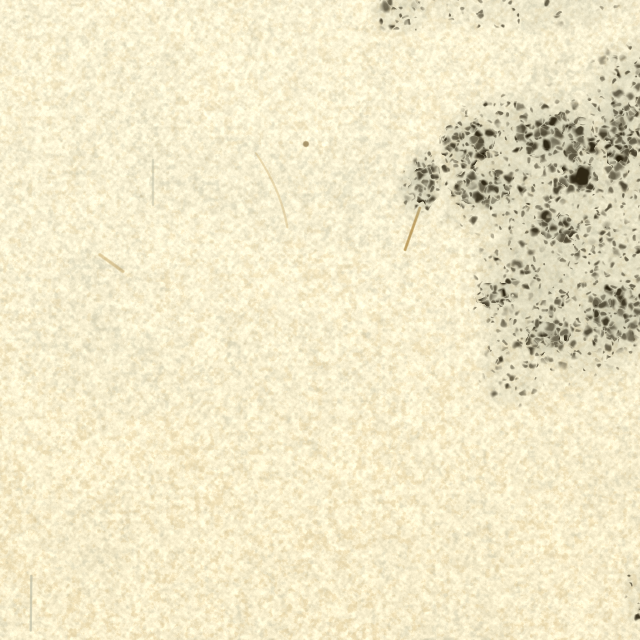
Give the GLSL for this texture, as a WebGL 2 fragment shader.

```glsl
#version 300 es
precision highp float;
// Cream paper with a fibrous mottle, a few loose hairs and a worn patch of ink.
// Layered value noise makes the paper; soft ellipses set the ink density, which
// decides where the jittered, warped specks of three cell grids appear.

uniform vec2 u_resolution;
out vec4 outColor;

const vec3 CREAM = vec3(0.988, 0.956, 0.838);
const vec3 TAN = vec3(0.84, 0.74, 0.53);
const vec3 GREY = vec3(0.74, 0.74, 0.65);
const vec3 INK = vec3(0.15, 0.12, 0.05);
const vec3 HAIR = vec3(0.68, 0.53, 0.25);

float hash(vec2 p) {
    vec3 q = fract(vec3(p.xyx) * 0.1031);
    q += dot(q, q.yzx + 33.33);
    return fract((q.x + q.y) * q.z);
}

float noise(vec2 p) {
    vec2 i = floor(p), f = fract(p);
    f = f * f * (3.0 - 2.0 * f);
    return mix(mix(hash(i), hash(i + vec2(1, 0)), f.x),
               mix(hash(i + vec2(0, 1)), hash(i + vec2(1, 1)), f.x), f.y);
}

float fbm(vec2 p) {
    float sum = 0.0, amp = 0.5;
    for (int i = 0; i < 4; i++) {
        sum += amp * noise(p);
        p = mat2(1.6, 1.2, -1.2, 1.6) * p + 17.3;
        amp *= 0.5;
    }
    return sum / 0.9375;
}

// Soft ellipse: 1 inside, fading to 0 past its rim
float patchMask(vec2 p, vec2 center, vec2 radius) {
    return smoothstep(1.25, 0.6, length((p - center) / radius));
}

float hair(vec2 p, vec2 a, vec2 b, float width) {
    vec2 d = b - a;
    float t = clamp(dot(p - a, d) / dot(d, d), 0.0, 1.0);
    return smoothstep(width, 0.2 * width, length(p - a - d * t));
}

// Overall reach of the ink, also used for its grey haze
float inkReach(vec2 p) {
    float m = patchMask(p, vec2(0.83, 0.735), vec2(0.155, 0.125));
    m = max(m, patchMask(p, vec2(0.90, 0.55), vec2(0.165, 0.145)));
    m = max(m, patchMask(p, vec2(0.99, 0.79), vec2(0.075, 0.15)));
    m = max(m, patchMask(p, vec2(0.66, 0.715), vec2(0.033, 0.05)));
    m = max(m, 0.6 * patchMask(p, vec2(0.80, 0.42), vec2(0.055, 0.06)));
    m = max(m, 0.7 * patchMask(p, vec2(0.62, 0.985), vec2(0.045, 0.04)));
    m = max(m, 0.5 * patchMask(p, vec2(0.83, 1.0), vec2(0.17, 0.05)));
    return max(m, 0.5 * patchMask(p, vec2(1.0, 0.07), vec2(0.025, 0.05)));
}

// Places where specks crowd together
float inkClumps(vec2 p) {
    float m = patchMask(p, vec2(0.728, 0.78), vec2(0.043, 0.035));
    m = max(m, patchMask(p, vec2(0.752, 0.705), vec2(0.045, 0.032)));
    m = max(m, patchMask(p, vec2(0.868, 0.785), vec2(0.065, 0.036)));
    m = max(m, patchMask(p, vec2(0.907, 0.725), vec2(0.030, 0.026)));
    m = max(m, patchMask(p, vec2(0.662, 0.715), vec2(0.021, 0.034)));
    m = max(m, patchMask(p, vec2(0.968, 0.79), vec2(0.024, 0.06)));
    m = max(m, patchMask(p, vec2(0.87, 0.645), vec2(0.034, 0.018)));
    m = max(m, patchMask(p, vec2(0.965, 0.51), vec2(0.050, 0.048)));
    m = max(m, patchMask(p, vec2(0.775, 0.54), vec2(0.028, 0.022)));
    return max(m, patchMask(p, vec2(0.855, 0.475), vec2(0.034, 0.025)));
}

// Strongest speck of a jittered grid; each cell is filled with chance density
float specks(vec2 p, float cells, float density, float size, float seed) {
    vec2 g = p * cells, home = floor(g);
    float ink = 0.0;
    for (int y = -1; y <= 1; y++)
    for (int x = -1; x <= 1; x++) {
        vec2 id = home + vec2(x, y), key = id + seed;
        vec2 spot = id + vec2(hash(key + 11.0), hash(key + 47.0));
        float radius = size * (0.55 + 0.65 * hash(key + 83.0));
        float shape = smoothstep(radius + 0.26, radius - 0.22, length(g - spot));
        float present = smoothstep(0.0, 0.08, density - hash(key));
        ink = max(ink, shape * present * (0.5 + 0.5 * hash(key + 29.0)));
    }
    return ink;
}

void main() {
    vec2 p = gl_FragCoord.xy / u_resolution;

    // Paper: broad blotches, fine grain and two slanted fibre weaves
    float broad = fbm(p * 7.0), grain = fbm(p * 190.0);
    vec2 slant = mat2(0.8, 0.6, -0.6, 0.8) * p;
    float weave = 0.5 * (noise(slant * vec2(260, 95)) + noise(slant.yx * vec2(280, 105) + 40.0));
    vec3 color = CREAM + 0.17 * (grain - 0.5) + 0.10 * (weave - 0.5) + 0.05 * (broad - 0.5);
    color -= vec3(0.006, 0.014, 0.026) * smoothstep(0.7, 0.1, p.y);
    float warm = smoothstep(0.48, 0.85, fbm(p * 130.0 + 60.0) + 0.3 * (broad - 0.5));
    float cool = smoothstep(0.54, 0.88, fbm(p * 115.0 + 130.0) + 0.3 * (0.5 - broad));
    color = mix(color, TAN, warm * mix(0.42, 0.26, p.y));
    color = mix(color, GREY, 0.32 * cool);

    // Loose hairs, one of them bent into an arc
    vec2 bend = p + vec2(2.2 * (p.y - 0.65) * (p.y - 0.65), 0.0);
    color = mix(color, HAIR, 0.75 * hair(p, vec2(0.633, 0.61), vec2(0.656, 0.675), 0.0035));
    color = mix(color, TAN, 0.5 * hair(bend, vec2(0.449, 0.645), vec2(0.427, 0.76), 0.003));
    color = mix(color, GREY, 0.5 * hair(p, vec2(0.239, 0.68), vec2(0.239, 0.75), 0.003));
    color = mix(color, HAIR, 0.4 * hair(p, vec2(0.156, 0.602), vec2(0.192, 0.576), 0.004));
    color = mix(color, GREY, 0.7 * hair(p, vec2(0.048, 0.015), vec2(0.049, 0.10), 0.003));

    // Ink: grey haze below, then coarse to fine specks with ragged outlines
    vec2 warp = vec2(noise(p * 130.0), noise(p * 130.0 + 70.0)) - 0.5;
    vec2 q = p + 0.007 * warp;
    float reach = inkReach(p + 0.03 * (vec2(fbm(p * 18.0), fbm(p * 18.0 + 31.0)) - 0.5));
    float clump = inkClumps(p + 0.015 * warp);
    color = mix(color, GREY, 0.36 * reach + 0.22 * clump);
    float ink = specks(q, 66.0, 0.13 * reach + 0.58 * clump, 0.38, 5.0);
    ink = max(ink, 0.9 * specks(q, 95.0, 0.19 * reach + 0.30 * clump, 0.38, 210.0));
    ink = max(ink, 0.65 * specks(q, 150.0, 0.24 * reach + 0.15 * clump, 0.40, 430.0));
    ink = max(ink, 0.95 * patchMask(p + 0.014 * warp, vec2(0.906, 0.727), vec2(0.016, 0.015)));
    color = mix(color, INK, ink);

    // Sparse brown flecks over the whole sheet
    float fleck = 0.35 * specks(p, 130.0, 0.04, 0.22, 700.0);
    fleck = max(fleck, 0.6 * patchMask(p, vec2(0.478, 0.775), vec2(0.005)));
    color = mix(color, HAIR * 0.7, fleck);
    outColor = vec4(clamp(color, 0.0, 1.0), 1.0);
}
```
